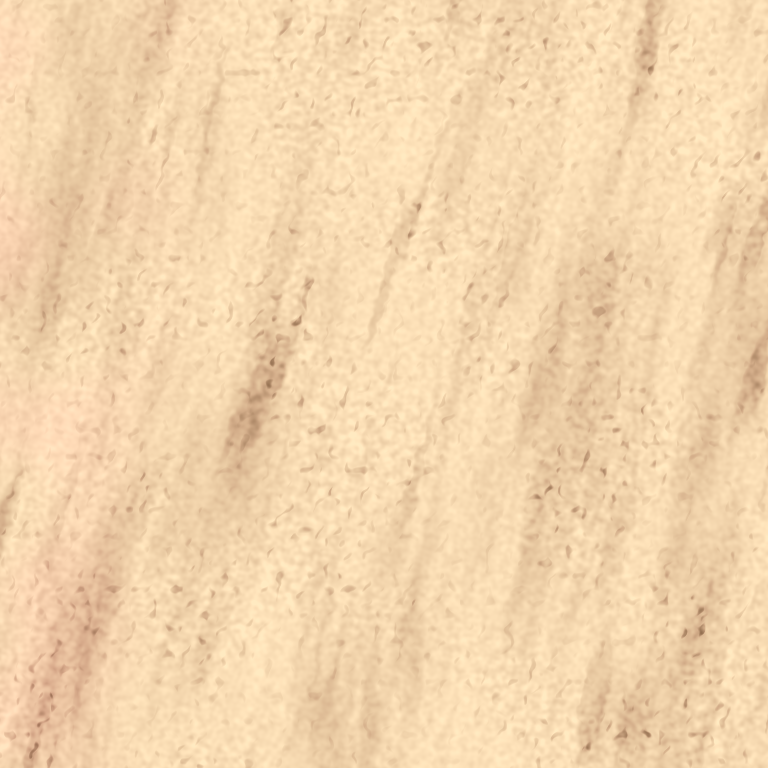
Reproduce this texture procedurally as a WebGL 1 fragment shader.

```glsl
precision highp float;
// Pale cream stone with rough tan streaks that lean to the right.
// Stretched gradient noise in sheared coordinates makes the streaks;
// finer noise adds light and dark grain, brown flecks and dark pits.

uniform vec2 u_resolution;

vec2 gradientAt(vec2 cell) {
  float h = fract(sin(dot(cell, vec2(127.1, 311.7))) * 43758.545);
  float angle = 6.2832 * h;
  return vec2(cos(angle), sin(angle));
}

// Gradient noise, roughly -1 to 1
float noise(vec2 p) {
  vec2 i = floor(p), f = p - i;
  vec2 u = f * f * f * (f * (f * 6.0 - 15.0) + 10.0);
  float a = dot(gradientAt(i), f);
  float b = dot(gradientAt(i + vec2(1, 0)), f - vec2(1, 0));
  float c = dot(gradientAt(i + vec2(0, 1)), f - vec2(0, 1));
  float d = dot(gradientAt(i + vec2(1, 1)), f - vec2(1, 1));
  return 1.4 * mix(mix(a, b, u.x), mix(c, d, u.x), u.y);
}

// Layered streaks; q.x runs across them and q.y along them
float streaks(vec2 q) {
  float sum = 0.0, weight = 0.66;
  vec2 scale = vec2(7.5, 1.4);
  for (int i = 0; i < 4; i++) {
    sum += weight * noise(q * scale + float(i) * 17.3);
    scale *= vec2(1.95, 1.85);
    weight *= 0.88;
  }
  return sum;
}

// Irregular grain from three turned layers
float grain(vec2 p) {
  float sum = 0.0;
  vec2 g = p * 58.0;
  for (int i = 0; i < 3; i++) {
    g = mat2(0.8, 0.6, -0.6, 0.8) * g * 1.3 + 11.7;
    sum += noise(g);
  }
  return sum;
}

vec3 stoneColor(float depth) {
  vec3 cream = vec3(0.99, 0.88, 0.72);
  vec3 sand = vec3(0.90, 0.775, 0.62);
  vec3 brown = vec3(0.83, 0.68, 0.54);
  vec3 umber = vec3(0.52, 0.38, 0.26);
  vec3 color = mix(cream, sand, clamp(depth, -0.35, 1.0));
  color = mix(color, brown, clamp((depth - 1.0) / 0.6, 0.0, 1.0));
  return mix(color, umber, clamp((depth - 1.6) / 1.4, 0.0, 1.0));
}

void main() {
  vec2 p = gl_FragCoord.xy / u_resolution.y;
  float across = gl_FragCoord.x / u_resolution.x;

  // Shear, gentle bending and ragged streak edges
  vec2 q = vec2(p.x - 0.23 * p.y, p.y);
  q.x += 0.018 * noise(p * 2.3 + 4.0) + 0.006 * noise(p * 43.0);
  q.x += 0.003 * noise(p * 91.0 + 5.0);

  // Broad shading: darker flanks, pale middle
  float leftFlank = 1.0 - smoothstep(0.0, 0.24, across - 0.08 * p.y);
  float rightFlank = smoothstep(0.66, 0.9, across);
  float tone = 0.08 + 0.42 * leftFlank + 0.25 * rightFlank + streaks(q);

  // Flatten the pale ground so that the streaks stand out of it
  float depth = tone < 0.15 ? 0.15 + 0.35 * (tone - 0.15) : tone;

  // Narrow, sharper streaks that taper along their length
  float thin = noise(q * vec2(38.0, 5.0) + 61.0);
  float region = smoothstep(-0.3, 0.45, noise(q * vec2(6.0, 2.2) + 33.0));
  depth += 0.75 * region * smoothstep(0.2, 0.5, thin);

  // Fine grain, with short level ripples in patches
  float patchy = smoothstep(-0.4, 0.5, noise(p * 6.0 + 9.0));
  vec2 ripple = p + 0.006 * noise(p * 31.0 + 2.0);
  depth += (0.24 + 0.16 * patchy) * grain(p);
  depth += 0.3 * patchy * noise(ripple * vec2(47.0, 98.0) + 23.0);

  // Small brown flecks and scattered dark pits
  float fleck = noise(q * vec2(84.0, 58.0) + 7.0);
  float pit = noise(q * vec2(50.0, 37.0) + 81.0);
  depth += (0.4 + 0.7 * patchy) * smoothstep(0.34, 0.68, fleck);
  depth += 1.5 * patchy * smoothstep(0.62, 0.85, pit);

  // Rosy stain on the left flank
  float rosy = leftFlank * smoothstep(-0.3, 0.5, noise(p * 5.0 + 50.0));
  vec3 color = stoneColor(depth) + rosy * vec3(0.015, -0.025, 0.0);
  gl_FragColor = vec4(color, 1.0);
}
```
